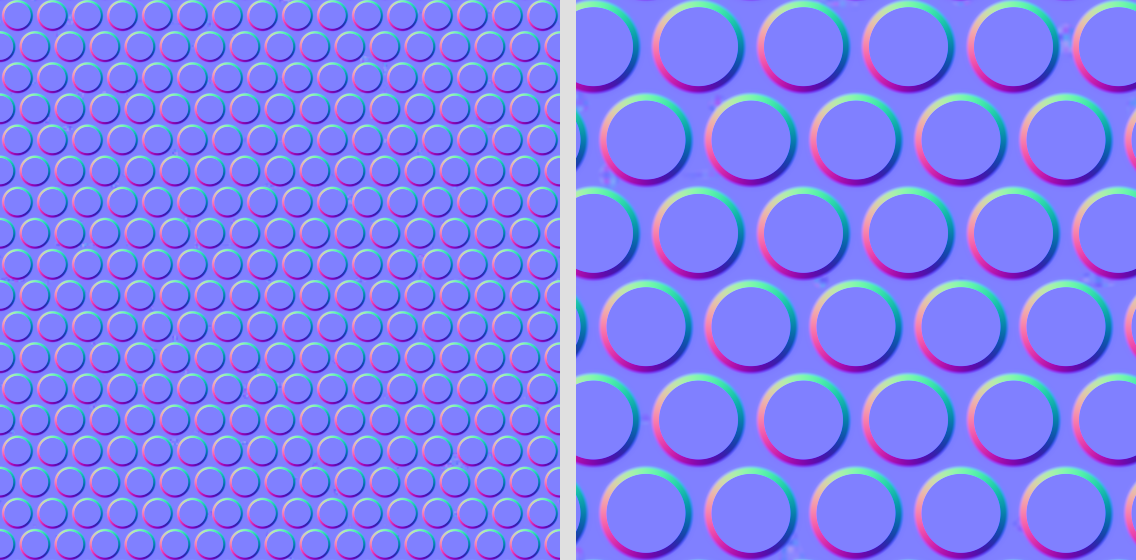
Left: the whole. Right: its middle third, enlarged.
Write a Shadertoy shader that draws this texture map.

```glsl
// Tangent-space normal map of round studs in staggered rows.
// Each stud is a flat disc with a bevelled rim whose slope follows the radius;
// sparse patches of wrapped noise roughen the gaps between the studs.
#define COLUMNS 16.0        // studs across
#define ROWS 18.0           // rows down, even so that the stagger wraps
#define FLAT_RADIUS 0.376   // flat top, in stud spacings
#define RIM_MIDDLE 0.418    // where the bevel starts to level out
#define RIM_RADIUS 0.468    // foot of the bevel
#define RIM_TILT 0.94       // sideways part of the normal on the bevel
#define HALO_TILT 0.10      // faint slope just outside the rim
#define WEAR_PATCHES 48.0   // wear noise cells across the tile
#define WEAR_GRAIN 256.0    // grain cells across the tile
#define WEAR_TILT 0.55      // strength of the grain

float hash(vec2 cell, uint seed) {
    uvec2 q = uvec2(cell);
    uint h = q.x * 1597334677u ^ q.y * 3812015801u ^ seed * 2654435769u;
    h = (h ^ (h >> 16)) * 2246822519u;
    h = (h ^ (h >> 13)) * 3266489917u;
    return float((h ^ (h >> 16)) >> 8) / 16777216.0;
}

// Value noise that repeats after one tile
float wrappedNoise(vec2 uv, float period, uint seed) {
    vec2 p = uv * period;
    vec2 cell = floor(p);
    vec2 f = p - cell;
    f = f * f * (3.0 - 2.0 * f);
    vec2 a = mod(cell, period);
    vec2 b = mod(cell + 1.0, period);
    return mix(mix(hash(a, seed), hash(vec2(b.x, a.y), seed), f.x),
               mix(hash(vec2(a.x, b.y), seed), hash(b, seed), f.x), f.y);
}

// Offset from the nearest stud centre, in stud spacings
vec2 nearestStud(vec2 uv) {
    float pitch = COLUMNS / ROWS;
    vec2 p = uv * COLUMNS;
    float row = floor(p.y / pitch);
    vec2 nearest = vec2(9.0);
    for (float i = -1.0; i <= 1.0; i++) {
        float r = row + i;
        float shift = 0.5 * mod(r, 2.0);
        vec2 offset = vec2(fract(p.x - shift + 0.5) - 0.5, p.y - (r + 0.5) * pitch);
        if (dot(offset, offset) < dot(nearest, nearest)) nearest = offset;
    }
    return nearest;
}

void mainImage(out vec4 fragColor, in vec2 fragCoord) {
    vec2 uv = fragCoord / iResolution.xy;
    float pixel = COLUMNS / iResolution.y;

    // Bevel: crisp inner edge, soft outer foot
    vec2 offset = nearestStud(uv);
    float radius = length(offset);
    vec2 outward = offset / max(radius, 0.0001);
    float inner = smoothstep(FLAT_RADIUS - 0.6 * pixel, FLAT_RADIUS + 0.6 * pixel, radius);
    float bevel = RIM_TILT * (1.0 - smoothstep(RIM_MIDDLE, RIM_RADIUS, radius));
    float halo = HALO_TILT * (1.0 - smoothstep(RIM_MIDDLE, 0.5, radius));
    vec2 tilt = vec2(-outward.x, outward.y) * inner * max(bevel, halo);

    // Wear: fine grain in a few patches of the gaps
    float patches = smoothstep(0.83, 0.95, wrappedNoise(uv, WEAR_PATCHES, 1u));
    float gap = smoothstep(RIM_MIDDLE, RIM_RADIUS, radius);
    vec2 grain = vec2(wrappedNoise(uv, WEAR_GRAIN, 2u), wrappedNoise(uv, WEAR_GRAIN, 3u)) - 0.5;
    tilt += WEAR_TILT * patches * gap * grain;

    // Pack the unit normal into colour
    vec3 normal = vec3(tilt, sqrt(max(1.0 - dot(tilt, tilt), 0.0)));
    fragColor = vec4(0.5 + 0.5 * normal, 1.0);
}
```
